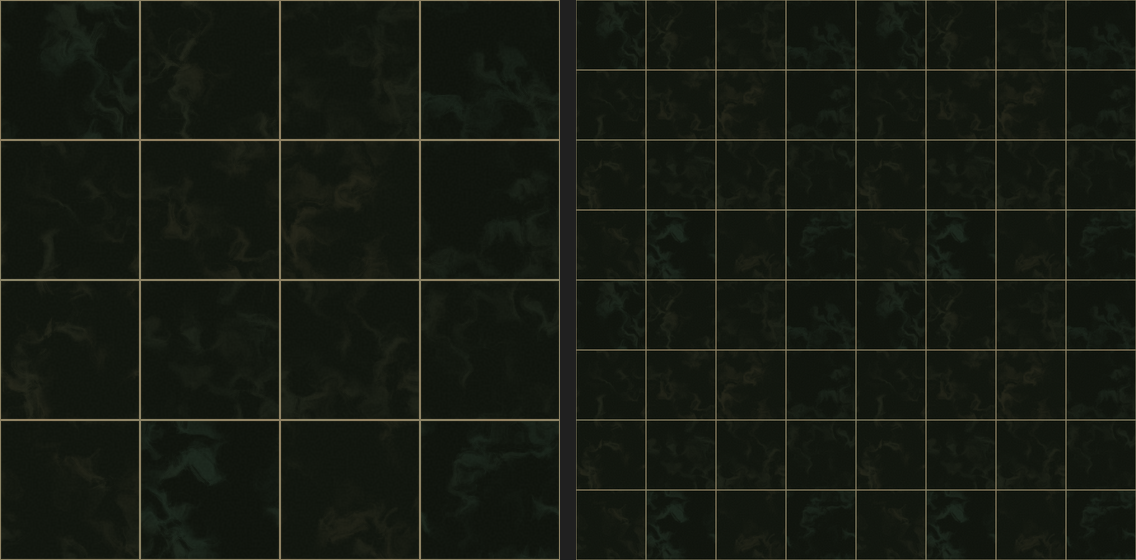
Left, the tile; right, the same tile 2 across and 2 down.
A WebGL 2 fragment shader for this texture:

```glsl
#version 300 es
precision highp float;
// Dark green marble tiles in a square grid with thin pale grout.
// Each tile seeds its own wispy veins: warped, ridged gradient noise, thinned
// by a broad mask. All lattices wrap, so the canvas repeats without a seam.

#define TILES 4.0
#define GROUT_WIDTH 0.0035
#define VEIN_SCALE 3.0
#define VEIN_WARP 0.16
#define VEIN_STRENGTH 0.85
#define GRAIN_SCALE 220.0
#define GRAIN_AMOUNT 0.014
#define STONE_COLOR vec3(0.066, 0.083, 0.056)
#define GREEN_VEIN vec3(0.118, 0.165, 0.125)
#define BROWN_VEIN vec3(0.148, 0.150, 0.102)
#define GROUT_COLOR vec3(0.610, 0.555, 0.425)

uniform vec2 u_resolution;
out vec4 fragColor;

// Integer hash of a cell and a seed, giving two values from 0 to 1.
vec2 hash2(vec2 cell, float seed) {
  uvec2 v = uvec2(ivec2(cell)) + uvec2(uint(seed) * 747u, uint(seed) * 291u);
  v = v * 1664525u + 1013904223u;
  v.x += v.y * 1664525u;
  v.y += v.x * 1664525u;
  v ^= v >> 16u;
  v.x += v.y * 1664525u;
  v.y += v.x * 1664525u;
  v ^= v >> 16u;
  return vec2(v >> 8u) / 16777216.0;
}

float cornerSlope(vec2 cell, vec2 offset, float period, float seed) {
  float angle = 6.28319 * hash2(mod(cell, period), seed).x;
  return dot(vec2(cos(angle), sin(angle)), offset);
}

// Gradient noise, about -0.7 to 0.7, wrapping after a whole number of cells.
float noise(vec2 p, float period, float seed) {
  vec2 i = floor(p), f = p - i;
  vec2 u = f * f * f * (f * (f * 6.0 - 15.0) + 10.0);
  vec2 e = vec2(1.0, 0.0);
  float low = mix(cornerSlope(i, f, period, seed),
                  cornerSlope(i + e.xy, f - e.xy, period, seed), u.x);
  float high = mix(cornerSlope(i + e.yx, f - e.yx, period, seed),
                   cornerSlope(i + e.xx, f - e.xx, period, seed), u.x);
  return mix(low, high, u.y);
}

// Sum of folded octaves: low values trace thin, branching creases.
float turbulence(vec2 p, float seed) {
  float sum = 0.0, amplitude = 0.55, frequency = VEIN_SCALE;
  for (int octave = 0; octave < 6; octave++) {
    sum += amplitude * abs(noise(p * frequency, frequency, seed));
    amplitude *= 0.55;
    frequency *= 2.0;
    seed += 1.0;
  }
  return sum;
}

// Vein density from 0 to 1 at a point of one tile.
float veins(vec2 p, float seed) {
  vec2 bend = vec2(noise(p * 4.0, 4.0, seed + 11.0), noise(p * 4.0, 4.0, seed + 12.0));
  bend += 0.5 * vec2(noise(p * 9.0, 9.0, seed + 13.0), noise(p * 9.0, 9.0, seed + 14.0));
  vec2 q = p + VEIN_WARP * bend;
  float crease = 1.0 - smoothstep(0.06, 0.29, turbulence(q, seed));
  float mask = smoothstep(-0.28, 0.34, noise(q * 2.0, 2.0, seed + 15.0)
                                     + 0.4 * noise(q * 5.0, 5.0, seed + 16.0));
  return crease * mask;
}

void main() {
  vec2 uv = gl_FragCoord.xy / u_resolution;
  float pixel = 1.0 / min(u_resolution.x, u_resolution.y);
  vec2 grid = uv * TILES;
  vec2 tile = mod(floor(grid), TILES);
  vec2 local = fract(grid);

  // Stone: each tile has its own veins, tint and brightness.
  float seed = 40.0 + 32.0 * (tile.x + TILES * tile.y);
  vec2 variation = hash2(tile, 7.0);
  float tintDrift = 0.5 * noise(local * 3.0, 3.0, seed + 20.0);
  vec3 veinColor = mix(GREEN_VEIN, BROWN_VEIN, clamp(variation.x + tintDrift, 0.0, 1.0));
  float density = VEIN_STRENGTH * mix(0.75, 1.1, variation.y) * veins(local, seed);
  vec3 color = mix(STONE_COLOR * mix(0.96, 1.06, variation.x), veinColor, density);
  color += GRAIN_AMOUNT * noise(uv * GRAIN_SCALE, GRAIN_SCALE, 3.0);

  // Grout: centred on tile borders, with a slight drift in warmth.
  vec2 border = (0.5 - abs(local - 0.5)) / TILES;
  float edge = min(border.x, border.y) - 0.5 * GROUT_WIDTH;
  float grout = 1.0 - smoothstep(-0.75 * pixel, 0.75 * pixel, edge);
  float warmth = noise(uv * 8.0 + 0.37, 8.0, 5.0);
  vec3 groutColor = GROUT_COLOR * (1.0 + warmth * vec3(0.06, -0.04, -0.08));
  color = mix(color, groutColor, grout);

  fragColor = vec4(color, 1.0);
}
```
